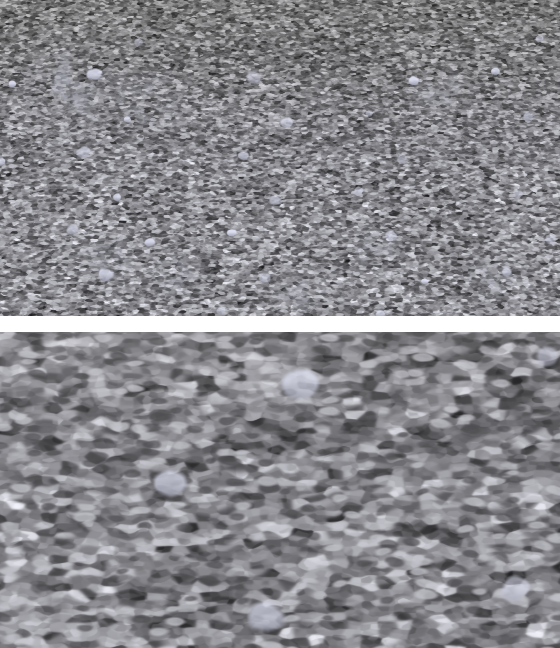
Top, the full canvas; bottom, a detail of the centre.
Write a Shadertoy shader that draws this texture.

```glsl
vec2 hash2(vec2 p) {
    vec3 q = fract(p.xyx * vec3(0.1031, 0.1030, 0.0973));
    q += dot(q, q.yzx + 33.33);
    return fract((q.xx + q.yz) * q.zy);
}

float valueNoise(vec2 p) {
    vec2 cell = floor(p), f = fract(p);
    f = f * f * (3.0 - 2.0 * f);
    float low = mix(hash2(cell).x, hash2(cell + vec2(1, 0)).x, f.x);
    float high = mix(hash2(cell + vec2(0, 1)).x, hash2(cell + vec2(1, 1)).x, f.x);
    return mix(low, high, f.y);
}

float fbm(vec2 p) {
    return 0.55 * valueNoise(p) + 0.3 * valueNoise(p * 2.1 + 7.0) + 0.15 * valueNoise(p * 4.3 + 19.0);
}

// Soft Voronoi cells, each with its own tone centred on zero
float grains(vec2 p, float sharpness) {
    vec2 cell = floor(p);
    float tone = 0.0, total = 0.0;
    for (int y = -1; y <= 1; y++)
    for (int x = -1; x <= 1; x++) {
        vec2 id = cell + vec2(x, y);
        vec2 d = id + 0.1 + 0.8 * hash2(id) - p;
        vec2 h = hash2(id + 61.7);
        float weight = exp(-sharpness * dot(d, d));
        tone += weight * (h.x + h.y - 1.0);
        total += weight;
    }
    return tone / total;
}

// Sparse pale or dark chips lying over the grains
float chips(vec2 p, float density) {
    vec2 cell = floor(p);
    float cover = 0.0;
    for (int y = -1; y <= 1; y++)
    for (int x = -1; x <= 1; x++) {
        vec2 id = cell + vec2(x, y);
        vec2 h = hash2(id + 23.4);
        vec2 d = p - id - 0.2 - 0.6 * hash2(id);
        d.y += d.x * (h.y - 0.5) * 0.5;
        float size = 0.28 + 0.22 * h.y;
        cover = max(cover, step(h.x, density) * (1.0 - smoothstep(size - 0.14, size + 0.14, length(d))));
    }
    return cover;
}

// Ragged veil of spray around a centre
float spray(vec2 p, vec2 centre, vec2 size) {
    vec2 d = (p - centre) / size;
    return exp(-1.6 * dot(d, d)) * smoothstep(0.25, 0.75, fbm(p * vec2(34.0, 27.0) + centre * 50.0));
}

void mainImage(out vec4 fragColor, in vec2 fragCoord) {
    vec2 p = fragCoord / iResolution.y;
    float aspect = iResolution.x / iResolution.y;

    // Ground: flat grains that shrink with distance
    vec2 ground = vec2((p.x - 0.5 * aspect) * (0.92 + 0.2 * p.y), p.y * (0.92 + 0.14 * p.y)) + 3.0;
    ground += 0.004 * (vec2(valueNoise(p * 70.0), valueNoise(p * 70.0 + 40.0)) - 0.5);
    float tone = 0.34 * grains(ground * vec2(58.0, 120.0), 9.0);
    tone += 0.12 * grains(ground * vec2(105.0, 190.0) + 17.0, 8.0);
    tone += 0.10 * (fbm(p * vec2(7.0, 11.0)) - 0.5);
    tone = tone * mix(1.08, 0.85, p.y) + mix(0.545, 0.475, smoothstep(0.3, 1.0, p.y));
    tone = mix(tone, 0.30, 0.65 * chips(ground * vec2(47.0, 100.0) + 5.0, 0.13));
    tone = mix(tone, 0.77, 0.75 * chips(ground * vec2(42.0, 98.0) + 31.0, 0.10));
    vec3 color = tone * mix(vec3(0.99, 0.99, 1.03), vec3(1.0, 0.995, 0.99), 0.7 * smoothstep(0.5, 1.0, p.y));

    // Splashes
    float veil = 0.7 * spray(p, vec2(0.22, 0.73), vec2(0.13, 0.13));
    veil += 0.6 * spray(p, vec2(0.48, 0.69), vec2(0.13, 0.09));
    veil += 0.5 * spray(p, vec2(1.40, 0.71), vec2(0.09, 0.09));
    for (float i = 0.0; i < 5.0; i++) {
        vec2 centre = vec2(0.1 + fract(0.15 + i * 0.382) * 1.6, 0.04 + 0.18 * hash2(vec2(i, 8.0)).y);
        veil += 0.45 * spray(p, centre, vec2(0.09, 0.07));
    }
    color = mix(color, vec3(0.70, 0.71, 0.76), min(veil, 0.75));

    // Hailstones, some faint and half melted
    for (float i = 0.0; i < 30.0; i++) {
        vec2 h = hash2(vec2(i, 3.7));
        vec2 centre = fract(vec2(0.13, 0.31) + i * vec2(0.7549, 0.5698)) * vec2(aspect, 0.88);
        float radius = mix(0.011, 0.026, h.x);
        vec2 d = (p - centre) / radius;
        d.y *= 1.0 + 0.3 * h.y;
        float edge = length(d) + 0.35 * (valueNoise(p * 75.0 + i) - 0.5);
        float cover = 1.0 - smoothstep(0.72, 1.12, edge);
        vec3 ice = mix(vec3(0.67, 0.68, 0.75), vec3(0.87, 0.88, 0.95), smoothstep(-0.9, 0.4, d.y));
        float shadow = exp(-3.0 * dot(d + vec2(0.0, 0.9), d + vec2(0.0, 0.9)));
        color *= 1.0 - 0.15 * shadow * h.y;
        color = mix(color, ice, cover * mix(0.45, 0.97, h.y));
    }

    fragColor = vec4(clamp(color, 0.0, 1.0), 1.0);
}
```
